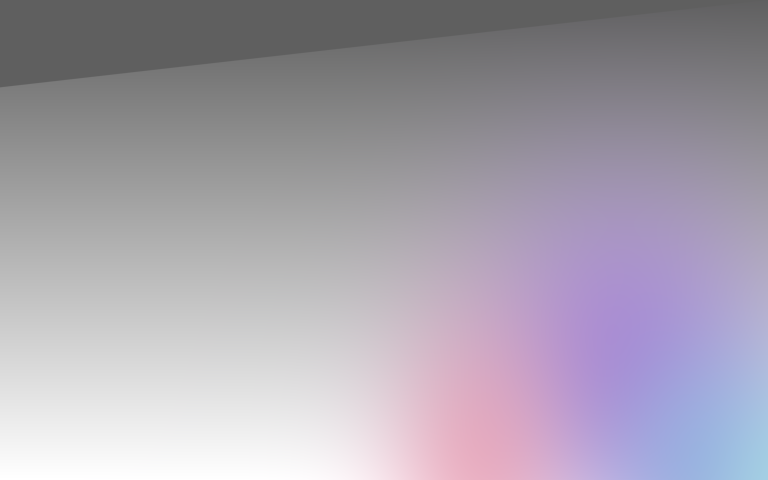
Give the GLSL for this background, as a WebGL 1 fragment shader.

```glsl
precision highp float;
// A vertical grey-to-white gradient with soft pastel glows at the lower right
// and a flat dark wedge across the top. The glows are elliptical Gaussians
// blended in turn; the wedge is a half-plane with a smoothed edge.

uniform vec2 u_resolution;

// Gaussian falloff around a center, with separate radii per axis
float glow(vec2 uv, vec2 center, vec2 radius) {
  vec2 d = (uv - center) / radius;
  return exp(-dot(d, d));
}

void main() {
  vec2 uv = gl_FragCoord.xy / u_resolution;
  vec3 slate = vec3(0.373);

  // Backdrop: white at the bottom, slate at the top
  vec3 color = mix(vec3(1.0), slate, uv.y);

  // Glows: violet body, then pink, blue and cyan near the lower edge
  color = mix(color, vec3(0.645, 0.51, 0.83), 0.9 * glow(uv, vec2(0.81, 0.25), vec2(0.2, 0.38)));
  color = mix(color, vec3(0.92, 0.59, 0.66), 0.65 * glow(uv, vec2(0.625, 0.03), vec2(0.12, 0.32)));
  color = mix(color, vec3(0.57, 0.625, 0.87), 0.9 * glow(uv, vec2(0.92, 0.03), vec2(0.12, 0.25)));
  color = mix(color, vec3(0.62, 0.83, 0.885), 0.9 * glow(uv, vec2(1.05, -0.02), vec2(0.15, 0.25)));

  // Wedge: tapers from the left edge to the upper right corner
  float edge = uv.y - (1.0 - 0.182 * (1.0 - uv.x));
  float softness = 0.75 / u_resolution.y;
  color = mix(color, slate, smoothstep(-softness, softness, edge));

  gl_FragColor = vec4(color, 1.0);
}
```
